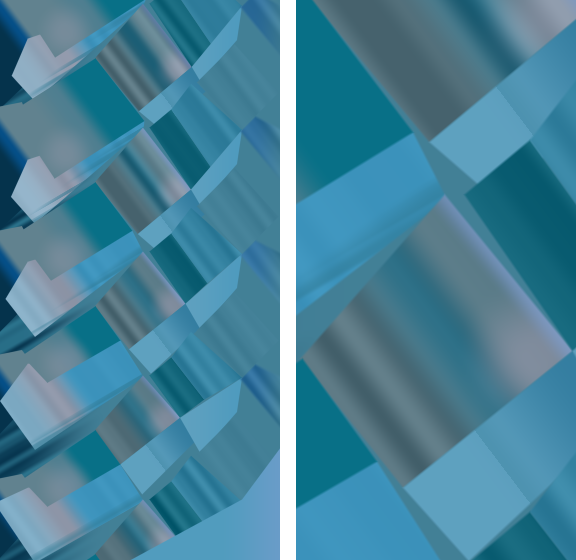
Left: the whole. Right: its middle third, enlarged.
Reproduce this background procedurally as a Shadertoy shader.

```glsl
// Draws stacked rows of tilted, softly streaked glass facets in teal and blue.

const vec2 CANVAS = vec2(384.0, 768.0);   // design units, origin at upper left
const float ROW_STEP = 170.0;
const vec2 ACROSS = vec2(0.8, -0.6);      // direction in which facets change colour

const vec3 TEAL     = vec3(0.03, 0.44, 0.53);
const vec3 DEEP     = vec3(0.02, 0.20, 0.30);
const vec3 NAVY     = vec3(0.02, 0.31, 0.53);
const vec3 SEA      = vec3(0.18, 0.47, 0.57);
const vec3 SKY      = vec3(0.24, 0.58, 0.74);
const vec3 ICE      = vec3(0.37, 0.63, 0.75);
const vec3 PALE     = vec3(0.60, 0.71, 0.79);
const vec3 ROSE     = vec3(0.56, 0.59, 0.66);
const vec3 GREY     = vec3(0.38, 0.51, 0.56);
const vec3 SLATE    = vec3(0.26, 0.50, 0.59);
const vec3 LILAC    = vec3(0.46, 0.58, 0.77);
const vec3 DUSK     = vec3(0.18, 0.43, 0.61);

float hash(float n) { return fract(sin(n * 91.7) * 4375.5); }

float noise(float x) {
    float i = floor(x), f = fract(x);
    return mix(hash(i), hash(i + 1.0), f * f * (3.0 - 2.0 * f));
}

// Signed distance to the line a-b, negative on the inner side.
float edge(vec2 p, vec2 a, vec2 b) {
    vec2 d = normalize(b - a), q = p - a;
    return d.x * q.y - d.y * q.x;
}

// Convex facet with corners listed left, bottom, right, top.
float quad(vec2 p, vec2 l, vec2 b, vec2 r, vec2 t) {
    return max(max(edge(p, l, b), edge(p, b, r)), max(edge(p, r, t), edge(p, t, l)));
}

float pent(vec2 p, vec2 l, vec2 b, vec2 r, vec2 t, vec2 s) {
    return max(max(max(edge(p, l, b), edge(p, b, r)), max(edge(p, r, t), edge(p, t, s))), edge(p, s, l));
}

// Position across a facet, 0 at corner a and 1 at corner b.
float along(vec2 p, vec2 a, vec2 b) { return dot(p - a, ACROSS) / dot(b - a, ACROSS); }

// Soft three-colour ramp with its middle colour at m.
vec3 ramp(float t, float m, vec3 a, vec3 b, vec3 c) {
    return mix(mix(a, b, smoothstep(m - 0.3, m, t)), c, smoothstep(m, m + 0.2, t));
}

vec3 lay(vec3 base, vec3 paint, float d, float soft) {
    return mix(base, paint, 1.0 - smoothstep(-soft, soft, d));
}

// Paints one row; grow lengthens the facets of the upper rows.
vec3 paintRow(vec3 col, vec2 p, float row, float grow, float soft) {
    float g = max(grow, 0.0);
    float streak = noise(dot(p, ACROSS) * 0.09 + row * 3.7) - 0.5;
    float sheen = noise(dot(p, vec2(0.5, 0.86)) * 0.22 + row * 9.1);

    // shadowed facet at the left border
    vec2 l = vec2(-70, -15), r = vec2(65.0 + 0.3 * g, 10.0 + 2.0 * g);
    float d = quad(p, l, vec2(0.0, 80.0 + 2.0 * g), r, vec2(30, -35));
    col = lay(col, ramp(along(p, vec2(-5, 35), vec2(50, 0)), 0.35, DEEP, NAVY, GREY), d, soft);

    // long bright facet, with a thin shaded fold at its lower side
    vec2 tealRight = vec2(165.0 + 1.1 * g, -48.0 + 1.3 * g);
    vec2 brightBase = vec2(48.0, 102.0 + grow);
    l = vec2(0.5 * grow, 35.0 + 2.0 * grow);
    r = vec2(197, 2);
    d = pent(p, l, brightBase, r, tealRight, vec2(38.0, -16.0 + 2.0 * g));
    vec3 paint = ramp(along(p, l, r), 0.38, mix(ICE, PALE, 0.55 + 0.09 * g / 8.0), ROSE, SKY);
    float fold = smoothstep(-16.0, -3.0, edge(p, brightBase, r)) * smoothstep(0.35, 0.7, sheen);
    col = lay(col, mix(paint + 0.04 * streak, SEA, 0.55 * fold), d, soft);

    // striped steel facet with a lilac rim
    vec2 steelBase = vec2(165.0 + 0.8 * g, 122.0 + 0.8 * g);
    vec2 steelRight = vec2(247.0 + 0.5 * g, 58.0 + 0.9 * g);
    l = vec2(130, 75);
    d = quad(p, l, steelBase, steelRight, vec2(196, 0));
    paint = ramp(along(p, l, steelRight), 0.6, GREY * 0.86, SEA * 0.9, GREY);
    paint = mix(paint, ROSE, 0.8 * smoothstep(38.0, 4.0, length(p - steelRight + vec2(16, -2))));
    paint = mix(paint, LILAC, smoothstep(-10.0, 0.0, edge(p, steelRight, vec2(196, 0))) * 0.7);
    col = lay(col, paint + 0.14 * streak, d, soft);

    // pale band with a lighter inner pane
    vec2 bandBase = vec2(195, 163), bandRight = steelRight + vec2(21, 32);
    d = quad(p, steelBase, bandBase + vec2(0.8 * g, 0.3 * g), bandRight, steelRight);
    paint = mix(ICE, SKY * 0.85, smoothstep(0.35, 1.0, along(p, bandBase, bandRight)));
    float pane = edge(p, vec2(200, 95), vec2(238, 145));
    col = lay(col, mix(paint, SEA, 0.3 * smoothstep(-14.0, 0.0, pane) * step(pane, 0.0)), d, soft);

    // dark teal and blue facets
    vec2 darkRight = vec2(280.0 + 0.3 * g, 33.0 + 0.7 * g), darkTop = vec2(235, -25);
    d = quad(p, vec2(205, 0), steelRight, darkRight, darkTop);
    col = lay(col, mix(TEAL, SEA, 0.3) * 0.87 + 0.16 * streak, d, soft);
    d = quad(p, darkTop, darkRight, vec2(332, 3), vec2(262, -60));
    col = lay(col, mix(SKY, SEA, 0.68) + 0.12 * streak, d, soft);

    // pale wedge, slate facet and dusky corner at the right
    d = quad(p, steelRight, vec2(275, 107), vec2(325, 50), vec2(332, 3));
    col = lay(col, mix(ICE, SKY, smoothstep(250.0, 340.0, p.x) * 0.5), d, soft);
    d = quad(p, vec2(330, 5), vec2(384, 70), vec2(410, 15), vec2(350, -15));
    col = lay(col, mix(DUSK, SLATE, smoothstep(345.0, 395.0, p.x)) + 0.12 * streak, d, soft * 3.0);
    d = quad(p, vec2(270, -62), vec2(332, 3), vec2(382, -48), vec2(322, -114));
    col = lay(col, SLATE + 0.05 * streak, d, soft);

    // teal facet fading to grey and rose at the left
    l = vec2(30.0 - 0.5 * g, -27.0 + 0.2 * g);
    d = quad(p, l, vec2(65.0 + 0.33 * g, 10.0 + 2.0 * g), tealRight, vec2(131, -95));
    paint = ramp(along(p, l, tealRight), 0.48, GREY, mix(GREY, SEA, 0.35), TEAL);
    float blush = smoothstep(45.0, 5.0, length(p - vec2(90.0, -16.0 + 1.7 * g)));
    return lay(col, mix(paint, ROSE, 0.45 * blush), d, soft);
}

void mainImage(out vec4 fragColor, in vec2 fragCoord) {
    vec2 p = fragCoord / iResolution.xy * CANVAS;
    p.y = CANVAS.y - p.y;
    float soft = max(0.8, 0.7 * CANVAS.x / iResolution.x);

    // streaked ground, dark at the left
    float grain = noise(dot(p, vec2(0.5, 0.86)) * 0.13);
    vec3 col = mix(mix(DEEP, SEA, grain), SLATE, smoothstep(20.0, 150.0, p.x));

    for (int i = -1; i < 6; i++) {
        float row = float(i);
        float grow = clamp(45.0 - 15.0 * row, -15.0, 32.0);
        col = paintRow(col, p - vec2(0.0, 5.0 + ROW_STEP * row), row, grow, soft);
    }

    // pale plane closing the lower right corner
    vec2 ridge = vec2(332, 685);
    float d = min(edge(p, ridge, vec2(240, 735)), edge(p, vec2(384, 615), ridge));
    vec3 plane = mix(mix(SKY, ICE, 0.6), LILAC * 1.06, smoothstep(300.0, 400.0, p.x) * 0.6);
    col = lay(col, plane, d, soft);
    fragColor = vec4(clamp(col, 0.0, 1.0), 1.0);
}
```
